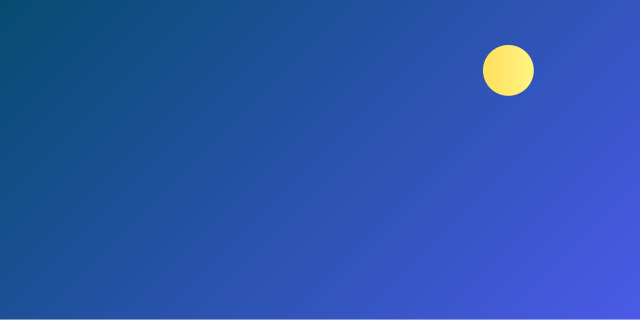
Write a WebGL 2 fragment shader that draws this background.

```glsl
#version 300 es
precision highp float;

uniform vec2 u_resolution;
out vec4 fragColor;

// Diagonal blend from the upper left corner to the lower right
vec3 skyColor(vec2 p, float aspect) {
    float t = (p.x + 1.0 - p.y) / (aspect + 1.0);
    return mix(vec3(0.024, 0.294, 0.435), vec3(0.294, 0.353, 0.910), t);
}

// Warm disc colour, brighter toward the right; x runs from -1 to 1
vec3 discColor(float x) {
    return mix(vec3(1.0, 0.87, 0.36), vec3(1.0, 0.96, 0.51), 0.5 + 0.5 * x);
}

void main() {
    // Canvas height is one unit
    vec2 p = gl_FragCoord.xy / u_resolution.y;
    float aspect = u_resolution.x / u_resolution.y;
    float pixel = 1.0 / u_resolution.y;

    vec3 color = skyColor(p, aspect);

    // Pale hairline along the lower edge
    float hairline = clamp((0.0015 - p.y) / pixel + 0.5, 0.0, 1.0);
    color = mix(color, vec3(0.9), hairline);

    // Disc in the upper right
    float radius = 0.0794;
    vec2 offset = p - vec2(0.7943 * aspect, 0.780);
    float coverage = clamp((radius - length(offset)) / pixel + 0.5, 0.0, 1.0);
    color = mix(color, discColor(offset.x / radius), coverage);

    fragColor = vec4(color, 1.0);
}
```
